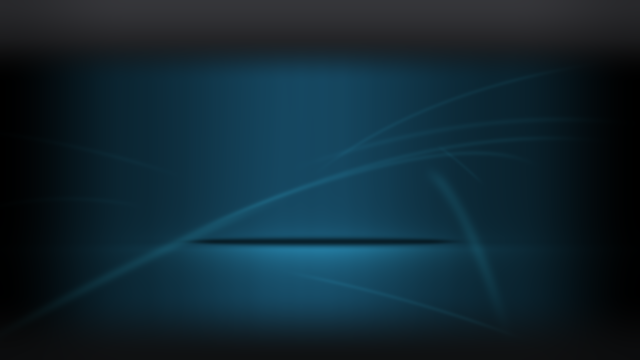
Give the GLSL for this background, as a Shadertoy shader.

```glsl
// Dark teal stage: a glowing floor slit, grey borders and faint curved light streaks.

const vec3 WALL_TEAL   = vec3(0.035, 0.120, 0.160);
const vec3 CENTRE_BLUE = vec3(0.048, 0.160, 0.220);
const vec3 GLOW_CYAN   = vec3(0.060, 0.220, 0.270);
const vec3 SLIT_DARK   = vec3(0.020, 0.085, 0.115);
const vec3 GREY_TINT   = vec3(0.970, 0.980, 1.050);
const vec3 BOTTOM_GREY = vec3(0.060, 0.065, 0.070);
const vec3 STREAK_TEAL = vec3(0.025, 0.095, 0.105);
const float CENTRE_X    = 0.48;
const float SLIT_X      = 0.503;
const float SLIT_Y      = 0.329;
const float SLIT_HALF   = 0.23;
const float GRAIN       = 0.03;
const int STREAK_STEPS  = 20;

float gauss(float x, float width) {
    return exp(-x * x / (width * width));
}

vec2 hashGradient(vec2 cell) {
    float h = fract(sin(dot(cell, vec2(127.1, 311.7))) * 4375.85);
    return vec2(cos(6.2832 * h), sin(6.2832 * h));
}

float gradientNoise(vec2 p) {
    vec2 i = floor(p), f = fract(p);
    vec2 u = f * f * f * (f * (f * 6.0 - 15.0) + 10.0);
    vec2 e = vec2(1.0, 0.0);
    float a = dot(hashGradient(i), f);
    float b = dot(hashGradient(i + e.xy), f - e.xy);
    float c = dot(hashGradient(i + e.yx), f - e.yx);
    float d = dot(hashGradient(i + e.xx), f - e.xx);
    return mix(mix(a, b, u.x), mix(c, d, u.x), u.y);
}

// Soft quadratic curve that fades out toward both ends.
float streak(vec2 uv, vec2 a, vec2 b, vec2 c, float width) {
    vec2 scale = vec2(16.0 / 9.0, 1.0);
    vec2 p = uv * scale, previous = a * scale;
    float nearest = 1e3, along = 0.0;
    for (int i = 1; i <= STREAK_STEPS; i++) {
        float t = float(i) / float(STREAK_STEPS);
        vec2 next = mix(mix(a, b, t), mix(b, c, t), t) * scale;
        vec2 edge = next - previous;
        float h = clamp(dot(p - previous, edge) / dot(edge, edge), 0.0, 1.0);
        float d = length(p - previous - edge * h);
        if (d < nearest) {
            nearest = d;
            along = t + (h - 1.0) / float(STREAK_STEPS);
        }
        previous = next;
    }
    float fade = smoothstep(0.0, 0.25, along) * smoothstep(1.0, 0.7, along);
    return gauss(nearest, width) * fade;
}

float allStreaks(vec2 uv) {
    // Rising sweeps
    float s = 0.75 * streak(uv, vec2(-0.06, 0.01), vec2(0.20, 0.28), vec2(0.48, 0.48), 0.014);
    s += 0.40 * streak(uv, vec2(0.48, 0.50), vec2(0.66, 0.76), vec2(0.96, 0.83), 0.006);
    s += 0.45 * streak(uv, vec2(0.22, 0.28), vec2(0.66, 0.69), vec2(0.98, 0.60), 0.007);
    s += 0.45 * streak(uv, vec2(0.26, 0.33), vec2(0.72, 0.68), vec2(0.85, 0.53), 0.007);
    s += 0.35 * streak(uv, vec2(0.44, 0.52), vec2(0.75, 0.72), vec2(1.02, 0.65), 0.008);
    // Falling ribbon on the right, with a small spur
    s += 0.70 * streak(uv, vec2(0.66, 0.53), vec2(0.72, 0.50), vec2(0.80, 0.03), 0.018);
    s += 0.30 * streak(uv, vec2(0.68, 0.60), vec2(0.72, 0.55), vec2(0.76, 0.48), 0.005);
    // Low arc and faint left arcs
    s += 0.45 * streak(uv, vec2(0.43, 0.25), vec2(0.64, 0.18), vec2(0.83, 0.05), 0.006);
    s += 0.22 * streak(uv, vec2(-0.05, 0.64), vec2(0.12, 0.61), vec2(0.30, 0.50), 0.007);
    s += 0.22 * streak(uv, vec2(-0.04, 0.41), vec2(0.09, 0.48), vec2(0.24, 0.42), 0.007);
    return s;
}

void mainImage(out vec4 fragColor, in vec2 fragCoord) {
    vec2 uv = fragCoord / iResolution.xy;
    float side = smoothstep(0.0, 0.2, min(uv.x, 1.0 - uv.x));

    // Wall with a broad central light and soft vertical bands
    vec3 color = WALL_TEAL * side + CENTRE_BLUE * gauss(uv.x - CENTRE_X, 0.21);
    color *= 1.0 + GRAIN * gradientNoise(vec2(uv.x * 40.0, uv.y * 1.5));

    // Light spilling above and below the slit
    float height = uv.y - SLIT_Y;
    float reach = gauss(uv.x - SLIT_X, 0.20);
    float wideReach = gauss(uv.x - SLIT_X, 0.36);
    float below = smoothstep(0.015, -0.025, height) * exp(min(height + 0.025, 0.0) / 0.055);
    float above = smoothstep(-0.005, 0.015, height) * exp(-max(height, 0.0) / 0.035);
    color += GLOW_CYAN * (below * (0.75 * reach + 0.15 * wideReach)
                        + above * (0.40 * reach + 0.10 * wideReach));

    // Dark lens-shaped slit
    float span = (uv.x - SLIT_X) / SLIT_HALF;
    float lens = max(1.0 - span * span, 0.0);
    float slit = gauss(height, 0.004 + 0.008 * lens) * smoothstep(0.0, 0.5, lens);
    color = mix(color, SLIT_DARK, 0.85 * slit);

    // Grey borders at the bottom and the top
    float border = mix(0.75, 1.0, side);
    color = mix(color, BOTTOM_GREY * border, smoothstep(0.19, 0.0, uv.y));
    float grey = mix(0.09, 0.215, smoothstep(0.8, 1.0, uv.y));
    color = mix(color, grey * GREY_TINT * border, smoothstep(0.77, 0.9, uv.y));

    color += STREAK_TEAL * allStreaks(uv) * mix(0.4, 1.0, side);
    fragColor = vec4(clamp(color, 0.0, 1.0), 1.0);
}
```
